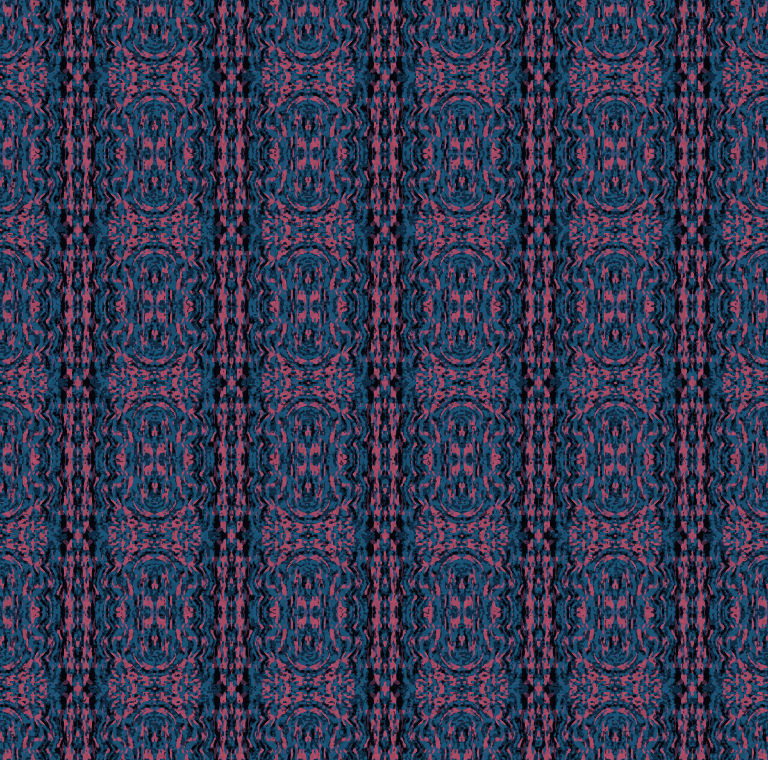
Write a Shadertoy shader that draws this pattern.

```glsl
const vec2 REPEATS = vec2(5.0, 4.97);
const vec2 SHIFT = vec2(-0.007, 0.034);
const float SCALLOPS = 5.0;         // arches per repeat
const float LINE_COUNT = 27.0;      // contour lines per repeat
const float CORE_HALF_HEIGHT = 0.24;
const float GRAIN = 0.36;
const float PINK_LEVEL = 0.57;
const float TAU = 6.2831853;
const vec3 BLACK = vec3(0.02, 0.025, 0.05);
const vec3 DEEP = vec3(0.06, 0.17, 0.26);
const vec3 BLUE = vec3(0.10, 0.32, 0.45);
const vec3 PLUM = vec3(0.26, 0.15, 0.24);
const vec3 MAUVE = vec3(0.32, 0.28, 0.43);
const vec3 PINK = vec3(0.65, 0.29, 0.39);

float hash(vec2 p) {
    vec3 h = fract(vec3(p.xyx) * 0.1031);
    h += dot(h, h.yzx + 33.33);
    return fract((h.x + h.y) * h.z);
}

float noise(vec2 p) {
    vec2 i = floor(p), f = fract(p);
    f = f * f * (3.0 - 2.0 * f);
    return mix(mix(hash(i), hash(i + vec2(1, 0)), f.x),
               mix(hash(i + vec2(0, 1)), hash(i + vec2(1, 1)), f.x), f.y);
}

// Soft bump around a centre line
float band(float x, float centre, float width) {
    float d = (x - centre) / width;
    return exp(-d * d);
}

// Threshold smoothed over about one pixel
float edge(float level, float x) {
    float w = clamp(0.5 * fwidth(x), 0.01, 0.1);
    return smoothstep(level - w, level + w, x);
}

void mainImage(out vec4 fragColor, in vec2 fragCoord) {
    vec2 uv = fragCoord / iResolution.xy;

    // Mirrored quarter: zero on the dark column and on the row axis
    vec2 p = abs(fract(uv * REPEATS + SHIFT) - 0.5);
    float row = band(p.y, 0.0, 0.13);
    float scallop = abs(sin(0.5 * TAU * SCALLOPS * p.y));

    // Tall pill contours in the middle, straight ribbons at the column
    vec2 fromCore = vec2(0.5 - p.x, max(0.5 - p.y - CORE_HALF_HEIGHT, 0.0));
    float ring = mix(p.x, 0.5 - length(fromCore), smoothstep(0.02, 0.26, p.x));
    float drift = noise(p * vec2(13.0, 19.0) + 4.0) - 0.5;
    ring += 0.04 * scallop * band(p.x, 0.22, 0.09) + 0.014 * drift;
    float columnX = p.x + 0.022 * (scallop - 0.5) + 0.012 * drift
                  + 0.06 * band(p.y, 0.0, 0.045);

    // Broken strands follow the contours and crumble near the rows
    float crumble = row * smoothstep(0.08, 0.3, p.x);
    float strand = noise(vec2(ring * 62.0, p.y * 25.0) + 11.0);
    float crumb = noise(p * vec2(56.0, 66.0) + 27.0);
    float toneTexture = mix(strand, crumb, 0.15 + 0.75 * crumble);
    float strandPink = noise(vec2(ring * 72.0, p.y * 27.0) + 61.0);
    float crumbPink = noise(p * vec2(58.0, 70.0) + 83.0);
    float pinkTexture = mix(strandPink, crumbPink, 0.12 + 0.78 * crumble);

    // Light and dark lines, with mottled ribbons
    float lines = sin(TAU * LINE_COUNT * ring + 4.0 * drift);
    float tone = 0.53 + 0.12 * lines * (1.0 - 0.6 * row) + 0.65 * (toneTexture - 0.5);
    tone -= 0.50 * band(columnX, 0.105, 0.017);
    tone -= 0.26 * band(columnX, 0.205, 0.012) * (1.0 - row);
    tone -= 0.14 * band(p.x, 0.0, 0.025);
    tone += GRAIN * (noise(uv * vec2(430.0, 425.0)) - 0.5);

    // Where pink threads gather
    float pinkZone = 0.09 * band(ring, 0.34, 0.045)
                   + 0.08 * crumble
                   + 0.16 * band(columnX, 0.062, 0.013)
                   + 0.15 * band(p.x, 0.0, 0.03) * cos(TAU * 7.0 * p.y)
                   - 0.20 * band(columnX, 0.155, 0.04)
                   - 0.06 * band(p.x, 0.27, 0.05) * (1.0 - row)
                   - 0.04 * band(p.x, 0.5, 0.1) * (1.0 - row);
    float pink = pinkTexture + pinkZone + 0.07 * lines;

    // Ramps for the ground and for the threads
    vec3 ground = mix(BLACK, DEEP, edge(0.30, tone));
    ground = mix(ground, BLUE, edge(0.54, tone));
    vec3 thread = mix(PLUM, MAUVE, edge(0.40, tone));
    thread = mix(thread, PINK, edge(PINK_LEVEL + 0.09, pink) * edge(0.34, tone));
    vec3 color = mix(ground, thread, edge(PINK_LEVEL, pink));

    // Fine wear, different in each repeat
    color *= 0.92 + 0.16 * noise(uv * vec2(310.0, 306.0) + 7.0);
    fragColor = vec4(color, 1.0);
}
```
